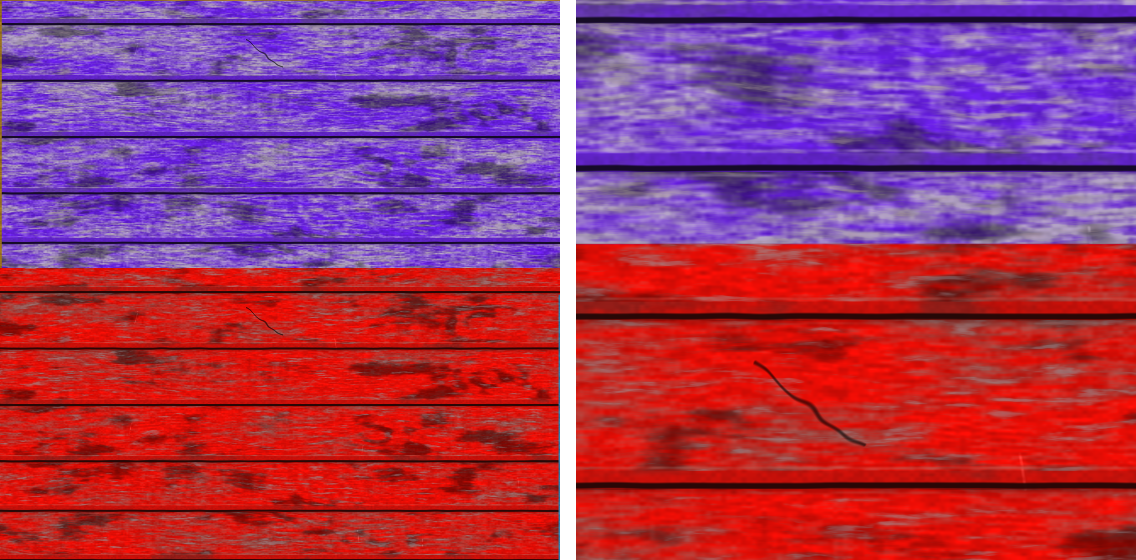
Left, the full canvas; right, a detail of the centre.
Give the GLSL for this texture, as a three.js fragment shader.

```glsl
// Worn painted boards: a violet stack above a red stack, sharing one wood relief.
// Each board ends in a painted lip and a dark groove; stretched noise makes the
// grain, ring fields make the knots, and both wear the paint down to grey wood.
varying vec2 vUv;

const float STACK = 0.4785;   // drop from the violet stack to the red one
const float LIP = 0.0095;     // height of the painted lip above a groove

const vec3 VIOLET = vec3(0.40, 0.12, 0.87);
const vec3 VIOLET_WORN = vec3(0.63, 0.58, 0.68);
const vec3 RED = vec3(0.89, 0.05, 0.02);
const vec3 RED_WORN = vec3(0.52, 0.31, 0.29);
const vec3 OCHRE = vec3(0.72, 0.53, 0.12);
const vec3 BLUE = vec3(0.20, 0.52, 0.70);

float hash(vec2 p) {
  return fract(sin(dot(p, vec2(127.1, 311.7))) * 43758.545);
}

float noise(vec2 p) {
  vec2 i = floor(p), f = fract(p);
  f = f * f * (3.0 - 2.0 * f);
  float low = mix(hash(i), hash(i + vec2(1.0, 0.0)), f.x);
  float high = mix(hash(i + vec2(0.0, 1.0)), hash(i + 1.0), f.x);
  return mix(low, high, f.y);
}

float fbm(vec2 p) {
  float sum = 0.0, amp = 0.5;
  for (int k = 0; k < 4; k++) {
    sum += amp * noise(p);
    p = p * 2.03 + 17.3;
    amp *= 0.5;
  }
  return sum;
}

float line(float d, float halfWidth) {
  return 1.0 - smoothstep(halfWidth - 0.0008, halfWidth + 0.0008, abs(d));
}

float segment(vec2 p, vec2 a, vec2 b) {
  vec2 pa = p - a, ba = b - a;
  return length(pa - ba * clamp(dot(pa, ba) / dot(ba, ba), 0.0, 1.0));
}

// Depth of a groove below the stack top; the lower boards are narrower
float groove(float i) {
  return 0.0432 + 0.1007 * i - 0.0125 * max(i - 3.0, 0.0);
}

// Curved growth rings that fade away from their centre
float knot(vec2 p, vec2 centre) {
  vec2 q = (p - centre) * vec2(0.75, 1.3);
  float r = length(q) + 0.035 * fbm(p * vec2(14.0, 30.0));
  return sin(r * 230.0) * exp(-dot(q, q) * 330.0);
}

void main() {
  float depth = 1.0 - vUv.y;
  float isRed = smoothstep(STACK - 0.0008, STACK + 0.0008, depth);
  vec2 p = vec2(vUv.x, depth - STACK * step(STACK, depth));

  // Find the board, its groove and its knot
  float board = 0.0;
  for (int k = 0; k < 6; k++) board += step(groove(float(k)) + 0.002, p.y);
  float toGroove = groove(board) - p.y;
  float fromGroove = p.y - groove(board - 1.0);
  float knotX = 0.56 + 0.38 * hash(vec2(board, 4.0));
  float rings = knot(p, vec2(knotX, groove(board) - 0.047));

  // Grain bends with a slow warp and shifts from board to board
  vec2 g = p + vec2(board * 3.7, 0.022 * fbm(p * vec2(5.0, 13.0) + board * 5.0));
  float blotch = fbm(g * vec2(7.0, 24.0));
  float patches = fbm(g * vec2(16.0, 42.0) + 31.0);
  float grain = fbm(g * vec2(38.0, 240.0));
  float fibre = noise(g * vec2(110.0, 430.0));
  float speck = noise(p * vec2(330.0, 400.0));

  // Paint cover over worn wood
  float wear = 1.5 * (blotch - 0.47) + 1.5 * (grain - 0.47) + 0.45 * (fibre - 0.5);
  wear += 0.25 * (speck - 0.5) + 0.16 * rings + 0.10 * (hash(vec2(board, 9.0)) - 0.5);
  float cover = clamp(mix(0.47, 0.70, isRed) - wear, 0.04, 1.0);
  float lip = smoothstep(0.0, 0.0012, LIP - toGroove);
  cover = mix(cover, 0.93 - 0.3 * smoothstep(0.5, 0.7, patches), lip);
  vec3 paint = mix(VIOLET, RED, isRed);
  vec3 color = mix(mix(VIOLET_WORN, RED_WORN, isRed), paint, cover);

  // Dirt, pale grain and relief
  float dirt = smoothstep(0.50, 0.72, patches + 0.12 * rings + 0.2 * (grain - 0.47));
  color *= 1.0 - 0.42 * dirt * (1.0 - 0.6 * lip);
  color *= 0.90 + 0.24 * fibre * (1.0 - lip) + 0.12 * (speck - 0.5);
  float pale = smoothstep(0.58, 0.78, grain + 0.10 * rings) * (1.0 - lip);
  color = mix(color, vec3(0.72, 0.62, 0.66), 0.35 * pale);

  // Short pale scratches and one dark crack on the second board
  for (int k = 0; k < 7; k++) {
    float id = float(k);
    vec2 start = vec2(hash(vec2(id, 1.0)), 0.5 * hash(vec2(id, 2.0)));
    vec2 reach = vec2(0.012 * (hash(vec2(id, 3.0)) - 0.5), 0.021);
    color += 0.14 * line(segment(p, start, start + reach), 0.0008) * speck;
  }
  vec2 bent = p + vec2(0.0, 0.012 * (noise(p * 65.0) - 0.5));
  float crack = line(segment(bent, vec2(0.44, 0.070), vec2(0.505, 0.124)), 0.0009);
  color *= 1.0 - 0.6 * crack;

  // Lit lip edge, dark ragged groove and lit board top
  float ragged = 0.0006 * (noise(vec2(p.x * 45.0, board)) - 0.5);
  float glint = line(toGroove - LIP - 0.001, 0.0008) * (0.3 + 0.7 * fibre);
  glint += 0.7 * line(fromGroove - 0.0042, 0.0008) * fibre;
  color = mix(color, mix(vec3(0.74, 0.66, 0.82), vec3(0.72, 0.40, 0.36), isRed), 0.55 * glint);
  float gap = max(line(toGroove + ragged, 0.0018), line(fromGroove - ragged, 0.0018));
  color *= 1.0 - 0.22 * (1.0 - smoothstep(0.001, 0.008, fromGroove));
  color = mix(color, paint * 0.10 + 0.02, 0.92 * gap);

  // Slivers of neighbouring paint along the outer edges
  float ochre = max(line(vUv.x, 0.0030), line(depth, 0.0013)) * (1.0 - isRed);
  float blue = line(1.0 - vUv.x, 0.0026) * smoothstep(0.525, 0.528, depth);
  color = mix(color, OCHRE * (0.6 + 0.5 * grain), ochre);
  color = mix(color, BLUE * (0.7 + 0.5 * grain), blue);

  gl_FragColor = vec4(clamp(color, 0.0, 1.0), 1.0);
}
```
